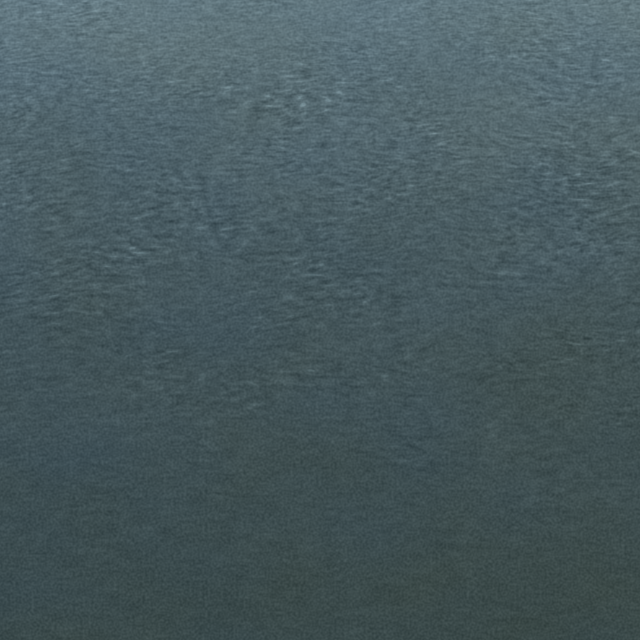
Give the GLSL for this texture, as a WebGL 1 fragment shader.

```glsl
precision highp float;
uniform vec2 u_resolution;

vec2 randomGradient(vec2 cell) {
  vec2 p = fract(cell * vec2(0.1031, 0.1137));
  p += dot(p, p.yx + 33.33);
  float angle = 6.2832 * fract((p.x + p.y) * p.x * 7.13);
  return vec2(cos(angle), sin(angle));
}

// Gradient noise, roughly -0.7 to 0.7
float noise(vec2 p) {
  vec2 cell = floor(p);
  vec2 f = p - cell;
  vec2 blend = f * f * f * (f * (f * 6.0 - 15.0) + 10.0);
  float a = dot(randomGradient(cell), f);
  float b = dot(randomGradient(cell + vec2(1.0, 0.0)), f - vec2(1.0, 0.0));
  float c = dot(randomGradient(cell + vec2(0.0, 1.0)), f - vec2(0.0, 1.0));
  float d = dot(randomGradient(cell + vec2(1.0, 1.0)), f - vec2(1.0, 1.0));
  return mix(mix(a, b, blend.x), mix(c, d, blend.x), blend.y);
}

float fbm(vec2 p) {
  float sum = 0.0;
  float amplitude = 0.6;
  for (int i = 0; i < 3; i++) {
    sum += amplitude * noise(p);
    p = mat2(0.96, 0.28, -0.28, 0.96) * p * 2.0 + 17.3;
    amplitude *= 0.5;
  }
  return sum;
}

// Water plane: ripples shrink towards the top
vec2 waterPlane(vec2 uv) {
  float across = (uv.x - 0.5) * (24.0 + 26.0 * uv.y);
  float away = 66.0 * uv.y + 46.0 * uv.y * uv.y;
  return vec2(across, away) + 60.0;
}

void main() {
  vec2 uv = gl_FragCoord.xy / u_resolution;
  float y = uv.y;

  // Base tone, rising faster towards the top
  vec3 color = vec3(0.228, 0.287, 0.288)
             + vec3(0.052, 0.068, 0.107) * y
             + vec3(0.107, 0.116, 0.106) * y * y * y;

  // Broad drifting patches and a cool-to-green tint across the width
  float patches = fbm(uv * vec2(3.0, 7.0) + 5.0);
  float tint = fbm(uv * vec2(4.0, 6.0) + 31.0);
  color += patches * 0.030 * (0.5 + 0.5 * y);
  color += vec3(-0.004, 0.001, 0.013) * (tint * 2.0 + 0.5 - uv.x);

  // Ripples in three scales, gently bent and tilted up to the right
  vec2 plane = waterPlane(uv);
  float bend = noise(uv * vec2(5.0, 6.0) + 11.0);
  plane.y += 2.2 * bend - 0.1 * plane.x;
  plane.x += 1.2 * noise(plane * 0.2);
  float swell = noise(plane * vec2(0.4, 0.45) + 9.0);
  float ripple = noise(plane) + 0.85 * noise(plane * vec2(1.6, 1.5) + 40.0);
  float chop = noise(plane * vec2(2.3, 1.9) + 83.0);
  float gust = smoothstep(-0.35, 0.4, fbm(uv * vec2(5.0, 9.0) + 53.0));
  float strength = mix(0.020, 0.074, smoothstep(0.05, 0.85, y)) * (0.6 + 0.65 * gust);
  color += (ripple + 0.35 * swell + 0.6 * chop) * strength * vec3(0.92, 1.0, 1.02);

  // Sparse bright crests in the middle and far water
  float crest = smoothstep(0.45, 0.85, ripple + 0.3 * swell);
  float crestZone = smoothstep(0.2, 0.5, y) * gust * gust;
  color += crest * crestZone * vec3(0.046, 0.054, 0.056);

  // Fine grain
  float grain = noise(uv * 247.0 + 3.0) + 0.8 * noise(uv * 203.0 + 71.0);
  color += grain * 0.044;

  gl_FragColor = vec4(color, 1.0);
}
```
